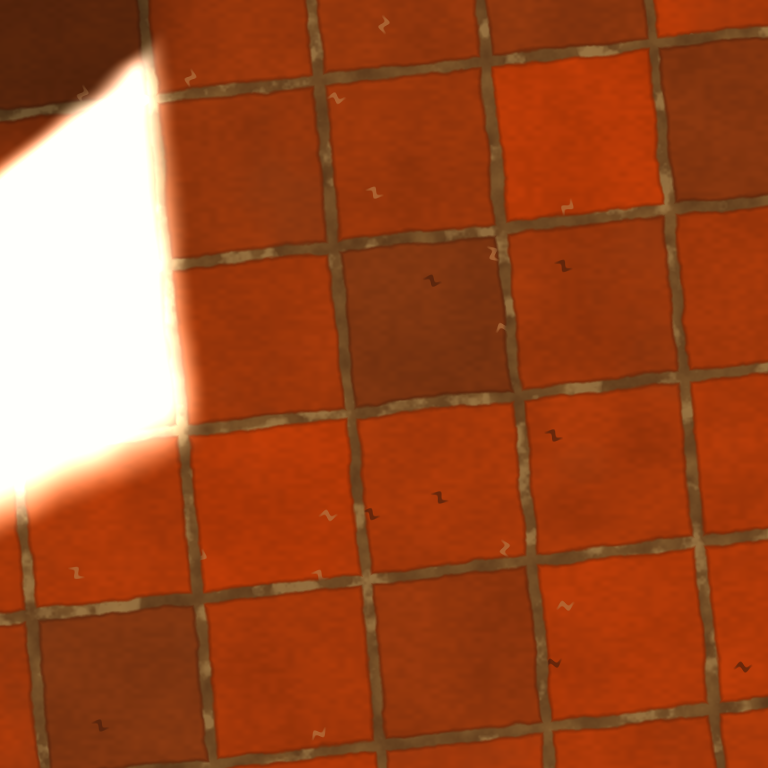
This texture is drawn by a WebGL 2 fragment shader. Its source:

```glsl
#version 300 es
precision highp float;
// Terracotta floor tiles on a slightly tilted square lattice with worn grout.
// Each cell gets its own clay tone; noise roughens the joints and mottles the
// clay, and a soft-edged patch of sunlight overexposes the left side.

uniform vec2 u_resolution;
out vec4 fragColor;

float hash(vec2 p) {
    vec3 q = fract(p.xyx * vec3(0.1031, 0.1030, 0.0973));
    q += dot(q, q.yzx + 33.33);
    return fract((q.x + q.y) * q.z);
}

float noise(vec2 p) {
    vec2 i = floor(p), f = fract(p);
    f = f * f * (3.0 - 2.0 * f);
    return mix(mix(hash(i), hash(i + vec2(1, 0)), f.x),
               mix(hash(i + vec2(0, 1)), hash(i + vec2(1, 1)), f.x), f.y);
}

float fbm(vec2 p) {
    float sum = 0.0, amp = 0.5;
    for (int i = 0; i < 4; i++) {
        sum += amp * noise(p);
        p = p * 2.03 + 17.1;
        amp *= 0.5;
    }
    return sum / 0.9375;
}

// Clay tone of a tile: 0 is dull brown, 1 is vivid orange red
float tileTone(vec2 cell) {
    // Lower rows are fresher; a few tiles are distinctly worn or vivid
    float tone = (cell.y < 0.0 ? 0.72 : 0.45) + 0.28 * hash(cell + 41.0);
    const vec3 accents[8] = vec3[8](
        vec3(0, 0, 0.1), vec3(2, 1, 0.22), vec3(-2, -2, 0.12), vec3(-2, 2, 0.1),
        vec3(1, 1, 1.0), vec3(0, -2, 0.45), vec3(1, 2, 0.3), vec3(2, 2, 0.95));
    for (int i = 0; i < 8; i++)
        if (distance(cell, accents[i].xy) < 0.5) tone = accents[i].z;
    return tone;
}

vec3 clay(vec2 p, vec2 cell) {
    vec3 color = mix(vec3(0.46, 0.20, 0.065), vec3(0.69, 0.215, 0.025), tileTone(cell));
    color *= 0.9 + 0.2 * fbm(p * 11.0 + cell * 3.7);
    color *= 0.96 + 0.08 * noise(p * vec2(90.0, 150.0));
    // Dusty haze that differs from tile to tile
    float haze = smoothstep(0.5, 0.8, fbm(p * 8.0 + cell * 9.1));
    return mix(color, vec3(0.47, 0.23, 0.10), 0.3 * haze * hash(cell + 7.0));
}

vec3 grout(vec2 p) {
    vec3 color = mix(vec3(0.34, 0.20, 0.09), vec3(0.52, 0.36, 0.18), fbm(p * 38.0));
    float crust = smoothstep(0.55, 0.75, fbm(p * 30.0 + 50.0));
    return mix(color, vec3(0.66, 0.51, 0.30), 0.65 * crust);
}

// Sparse elongated chips and crumbs; x is coverage, y is brightness
vec2 crumbs(vec2 p) {
    vec2 cell = floor(p * 13.0);
    float seed = hash(cell + 90.0), angle = 6.28 * hash(cell + 3.0);
    vec2 center = 0.2 + 0.6 * vec2(hash(cell + 12.0), hash(cell + 25.0));
    vec2 q = fract(p * 13.0) - center;
    q = mat2(cos(angle), sin(angle), -sin(angle), cos(angle)) * q;
    q.y += 0.04 * sin(q.x * 30.0);
    float d = length(q * vec2(0.45, 1.2)) - 0.02 - 0.02 * seed;
    float cover = (1.0 - smoothstep(0.0, 0.04, d)) * step(0.84, seed);
    return vec2(cover, step(0.5, hash(cell + 61.0)));
}

// Sunlit region bounded by three edges with different penumbras
float sunlight(vec2 p) {
    p += 0.008 * (vec2(noise(p * 24.0), noise(p * 24.0 + 8.0)) - 0.5);
    float top = dot(p, vec2(-0.625, 0.781)) - 0.613;
    float right = dot(p, vec2(0.995, 0.0995)) - 0.2975;
    float bottom = dot(p, vec2(0.403, -0.915)) + 0.297;
    return (1.0 - smoothstep(-0.022, 0.010, top))
         * (1.0 - smoothstep(-0.040, 0.020, right))
         * (1.0 - smoothstep(-0.050, 0.032, bottom));
}

void main() {
    vec2 p = gl_FragCoord.xy / u_resolution;

    // Lattice coordinates, with slightly uneven joints
    mat2 lattice = mat2(0.2174, 0.0238, -0.0199, 0.2165);
    vec2 g = inverse(lattice) * (p - vec2(0.4557, 0.4622));
    g += 0.022 * (vec2(noise(p * 19.0), noise(p * 19.0 + 31.0)) - 0.5);
    vec2 cell = floor(g);
    vec2 toJoint = 0.5 - abs(fract(g) - 0.5);
    float joint = min(toJoint.x, toJoint.y);
    float rough = 0.026 * (fbm(p * 55.0) - 0.5);
    float halfWidth = 0.031 + rough + 0.008 * (noise(p * 9.0) - 0.5);

    // Tiles, loose crumbs, then grout with a dark rim
    vec3 color = clay(p, cell);
    vec2 crumb = crumbs(p);
    color = mix(color, mix(vec3(0.30, 0.12, 0.04), vec3(0.70, 0.45, 0.25), crumb.y), 0.7 * crumb.x);
    color *= 1.0 - 0.22 * (1.0 - smoothstep(0.0, 0.03, joint - halfWidth));
    color = mix(grout(p), color, smoothstep(-0.010, 0.012, joint - halfWidth));

    // Shade in the upper left corner, then overexposed warm sunlight
    color *= 1.0 - 0.32 * (1.0 - smoothstep(0.12, 0.26, distance(p, vec2(0.03, 1.0))));
    float sun = sunlight(p);
    color += sun * vec3(1.05, 0.95, 0.80) + sun * sun * vec3(0.2, 0.2, 0.3);
    fragColor = vec4(min(color, vec3(1.0, 1.0, 0.99)), 1.0);
}
```
